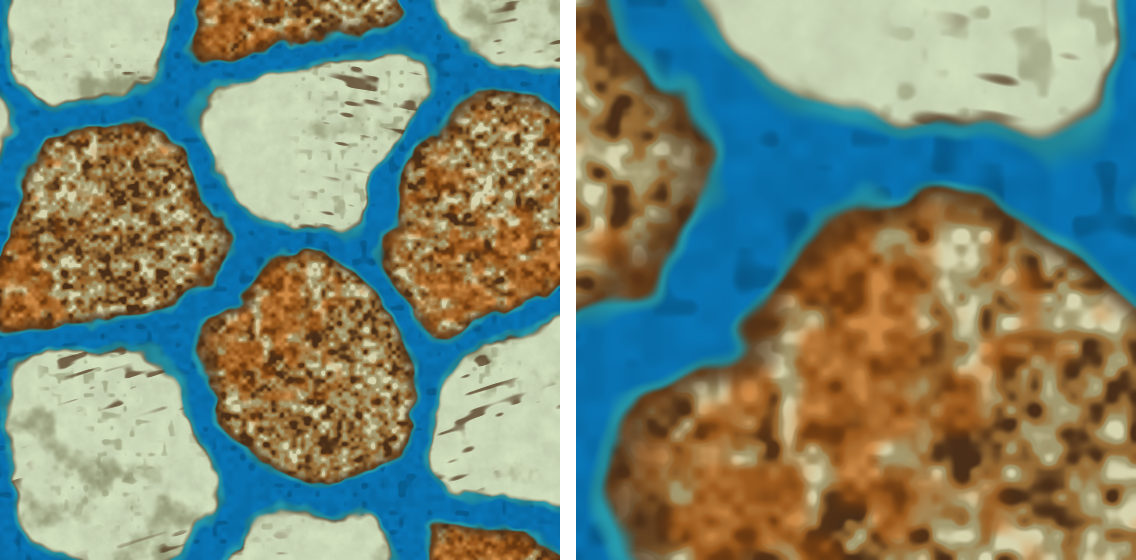
Left: the whole. Right: its middle third, enlarged.
Give the GLSL for this texture, as a three.js fragment shader.

```glsl
varying vec2 vUv;

const vec3 RESIN_BLUE = vec3(0.03, 0.44, 0.68);
const vec3 RIM_TEAL = vec3(0.14, 0.55, 0.60);
const vec3 QUARTZ = vec3(0.80, 0.85, 0.72);
const vec3 STAIN = vec3(0.52, 0.53, 0.39);
const vec3 DARK_BROWN = vec3(0.29, 0.18, 0.09);
const vec3 OCHRE = vec3(0.60, 0.43, 0.21);
const vec3 RUST = vec3(0.64, 0.33, 0.07);
const vec3 KHAKI = vec3(0.64, 0.60, 0.43);
const vec3 CREAM = vec3(0.84, 0.83, 0.68);

float hash(vec2 p) {
  return fract(sin(dot(p, vec2(127.1, 311.7))) * 43758.5453);
}

float noise(vec2 p) {
  vec2 i = floor(p);
  vec2 f = fract(p);
  f = f * f * (3.0 - 2.0 * f);
  float low = mix(hash(i), hash(i + vec2(1.0, 0.0)), f.x);
  float high = mix(hash(i + vec2(0.0, 1.0)), hash(i + vec2(1.0, 1.0)), f.x);
  return mix(low, high, f.y);
}

float fbm(vec2 p) {
  float sum = 0.0;
  float amplitude = 0.5;
  for (int i = 0; i < 4; i++) {
    sum += amplitude * noise(p);
    p = mat2(0.8, 0.6, -0.6, 0.8) * p * 2.1 + 7.3;
    amplitude *= 0.5;
  }
  return sum / 0.9375;
}

vec2 rotate(vec2 p, float angle) {
  float c = cos(angle);
  float s = sin(angle);
  return vec2(c * p.x - s * p.y, s * p.x + c * p.y);
}

float smoothMin(float a, float b, float k) {
  float h = max(k - abs(a - b), 0.0) / k;
  return min(a, b) - h * h * k * 0.25;
}

vec2 grainCentre(vec2 cell, vec2 size, float jitter) {
  vec2 offset = vec2(hash(cell + 3.7), hash(cell + 19.2)) - 0.5;
  return (cell + 0.5 + jitter * offset) * size;
}

// Rounded Voronoi grains: xy = cell index, z = distance inside the cell border
vec3 grainField(vec2 p, vec2 size, float jitter, float rounding) {
  vec2 base = floor(p / size);
  vec2 nearest = base;
  float best = 10.0;
  for (int y = -1; y <= 1; y++) {
    for (int x = -1; x <= 1; x++) {
      vec2 cell = base + vec2(float(x), float(y));
      float d = distance(p, grainCentre(cell, size, jitter));
      if (d < best) {
        best = d;
        nearest = cell;
      }
    }
  }
  vec2 centre = grainCentre(nearest, size, jitter);
  float border = 1.0;
  for (int y = -2; y <= 2; y++) {
    for (int x = -2; x <= 2; x++) {
      if (x == 0 && y == 0) continue;
      vec2 other = grainCentre(nearest + vec2(float(x), float(y)), size, jitter);
      float d = dot(0.5 * (centre + other) - p, normalize(other - centre));
      border = smoothMin(border, d, rounding);
    }
  }
  return vec3(nearest, border);
}

// Pale clear grain with soft stains and slanted flecks
vec3 quartzColour(vec2 p, float depth, float tilt) {
  vec3 colour = QUARTZ * (0.93 + 0.13 * fbm(p * 45.0));
  float stain = smoothstep(0.60, 0.85, fbm(p * 13.0 + 5.0));
  colour = mix(colour, STAIN, 0.75 * stain);
  float speck = smoothstep(0.66, 0.9, noise(p * 85.0)) * smoothstep(0.4, 0.7, noise(p * 9.0));
  colour = mix(colour, STAIN, 0.5 * speck);
  float fleck = smoothstep(0.74, 0.92, noise(rotate(p, tilt) * vec2(28.0, 95.0)));
  fleck *= smoothstep(0.56, 0.74, noise(p * 6.0 + 31.0));
  colour = mix(colour, DARK_BROWN, 0.7 * fleck);
  float edge = 1.0 - smoothstep(0.0, 0.008, depth);
  return mix(colour, DARK_BROWN, edge * (0.2 + 0.55 * noise(p * 28.0)));
}

// Fine mosaic of dark, rusty and light crystals
vec3 rockColour(vec2 p, float depth, float rustiness) {
  float speckle = 0.62 * noise(p * 78.0) + 0.38 * noise(p * 135.0 + 11.0);
  speckle += 0.22 * (fbm(p * 9.0 + 2.0) - 0.5);
  vec3 colour = mix(DARK_BROWN, OCHRE, smoothstep(0.20, 0.46, speckle));
  colour = mix(colour, KHAKI, smoothstep(0.45, 0.60, speckle));
  colour = mix(colour, CREAM, smoothstep(0.62, 0.80, speckle));
  float rust = smoothstep(0.42, 0.75, noise(p * 48.0 + 23.0) * 0.6 + rustiness * 0.4);
  colour = mix(colour, RUST * (0.65 + 0.7 * speckle), 0.7 * rust);
  float edge = 1.0 - smoothstep(0.0, 0.022, depth);
  return mix(colour, DARK_BROWN, 0.75 * edge);
}

void main() {
  // Ragged outlines from coarse and fine warping
  vec2 p = vUv;
  vec2 warp = vec2(fbm(p * 7.0), fbm(p * 7.0 + 41.0)) - 0.5;
  vec2 ragged = vec2(noise(p * 42.0), noise(p * 42.0 + 17.0)) - 0.5;
  vec3 grain = grainField(p + 0.085 * warp + 0.011 * ragged, vec2(0.36, 0.44), 0.55, 0.06);
  float depth = grain.z - mix(0.021, 0.039, hash(grain.xy + 8.1));
  float isRock = mod(grain.x + grain.y, 2.0);

  // Blue resin with a patchy teal rim
  vec3 colour = RESIN_BLUE * (0.94 + 0.12 * noise(p * 90.0));
  colour *= 1.0 - 0.18 * smoothstep(0.72, 0.92, noise(p * 60.0 + 13.0));
  float rimWidth = mix(0.007, 0.021, noise(p * 11.0 + 3.0)) * mix(1.0, 0.7, isRock);
  float rim = smoothstep(-rimWidth, -0.25 * rimWidth, depth);
  colour = mix(colour, RIM_TEAL * (0.85 + 0.3 * noise(p * 50.0)), 0.9 * rim);

  // Grains over resin
  float rustiness = smoothstep(0.25, 0.75, noise(p * 4.5 + 9.0));
  float tilt = -0.5 + 0.8 * hash(grain.xy + 27.0);
  vec3 mineral = mix(quartzColour(p, depth, tilt), rockColour(p, depth, rustiness), isRock);
  colour = mix(colour, mineral, smoothstep(-0.003, 0.003, depth));
  gl_FragColor = vec4(colour, 1.0);
}
```
